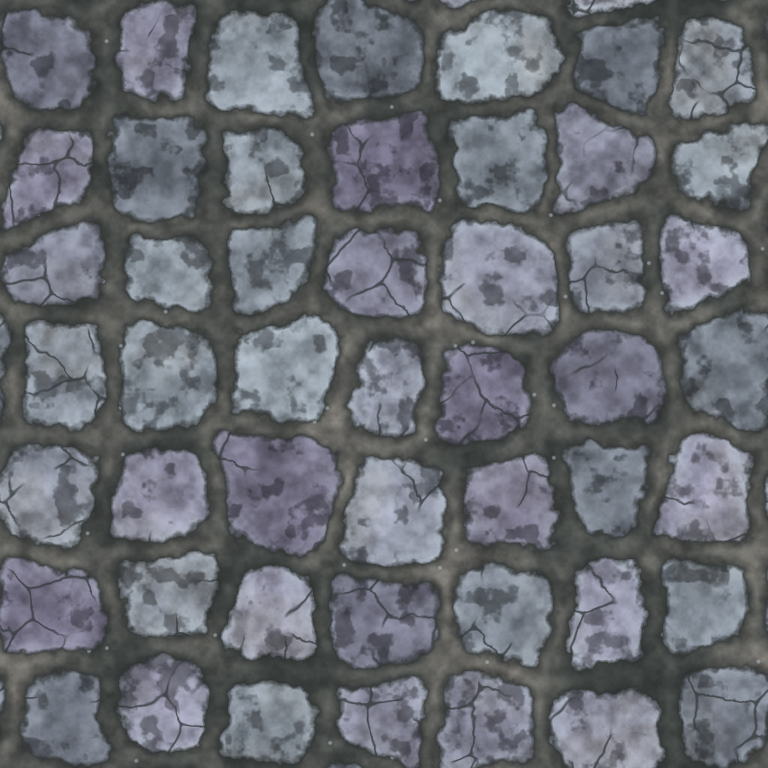
A WebGL 1 fragment shader for this texture:

```glsl
precision highp float;
// Weathered blue-grey cobblestones with frosted rims and cracks, set in dark mortar; tiles seamlessly.
uniform vec2 u_resolution;

const float STONES = 7.0;          // stones per side
const float STONE_JITTER = 0.44;
const float CORNER_SHARPNESS = 17.0;
const float GAP_MIN = 0.060;       // half width of the joints, in stones
const float GAP_MAX = 0.112;
const float OUTLINE_WARP = 0.030;  // in canvas widths
const float RAGGEDNESS = 0.13;
const float CRACK_CELLS = 13.0;
const float CRACK_WIDTH = 0.028;
const float SPECK_CELLS = 48.0;

const vec3 SLATE = vec3(0.405, 0.430, 0.470);
const vec3 PALE = vec3(0.560, 0.600, 0.635);
const vec3 VIOLET_SHIFT = vec3(0.030, -0.012, 0.032);
const vec3 WARM_STAIN = vec3(0.560, 0.560, 0.550);
const vec3 FROST = vec3(0.700, 0.745, 0.790);
const vec3 CRACK = vec3(0.210, 0.230, 0.240);
const vec3 MORTAR_DARK = vec3(0.235, 0.255, 0.248);
const vec3 MORTAR_LIGHT = vec3(0.455, 0.445, 0.425);
const vec3 CONTACT_SHADOW = vec3(0.170, 0.185, 0.185);

vec3 hash3(vec2 p) {
  vec3 q = fract(p.xyx * vec3(0.1031, 0.1030, 0.0973));
  q += dot(q, q.yxz + 33.33);
  return fract((q.xxy + q.yzz) * q.zyx);
}

// Value noise that wraps after one canvas
float noise(vec2 uv, float period, float seed) {
  vec2 p = uv * period;
  vec2 i = floor(p);
  vec2 f = p - i;
  f = f * f * f * (f * (f * 6.0 - 15.0) + 10.0);
  vec2 a = mod(i, period) + seed;
  vec2 b = mod(i + 1.0, period) + seed;
  return mix(mix(hash3(a).x, hash3(vec2(b.x, a.y)).x, f.x),
             mix(hash3(vec2(a.x, b.y)).x, hash3(b).x, f.x), f.y);
}

float fbm(vec2 uv, float period, float seed) {
  float sum = 0.0;
  float amplitude = 0.533;
  for (int i = 0; i < 4; i++) {
    sum += amplitude * noise(uv, period, seed);
    period *= 2.0;
    seed += 17.0;
    amplitude *= 0.5;
  }
  return sum;
}

vec2 site(vec2 cell, float period, float jitter) {
  return cell + 0.5 + jitter * (hash3(mod(cell, period) + 5.0).xy - 0.5);
}

// Wrapping Voronoi: x = rounded distance to the cell border, yz = cell id
vec3 voronoi(vec2 uv, float period, float jitter, float sharpness) {
  vec2 p = uv * period;
  vec2 base = floor(p);
  vec2 home = base;
  vec2 center = base;
  float best = 1e3;
  for (int y = -1; y <= 1; y++) for (int x = -1; x <= 1; x++) {
    vec2 cell = base + vec2(x, y);
    vec2 s = site(cell, period, jitter);
    float dist = dot(s - p, s - p);
    if (dist < best) { best = dist; home = cell; center = s; }
  }
  float sum = 0.0;
  for (int y = -2; y <= 2; y++) for (int x = -2; x <= 2; x++) {
    if (x == 0 && y == 0) continue;
    vec2 s = site(home + vec2(x, y), period, jitter);
    float border = dot(0.5 * (center + s) - p, normalize(s - center));
    sum += exp(-sharpness * border);
  }
  return vec3(-log(max(sum, 1e-30)) / sharpness, mod(home, period));
}

void main() {
  vec2 uv = gl_FragCoord.xy / u_resolution;
  float pixel = STONES / min(u_resolution.x, u_resolution.y);
  float broad = fbm(uv, 5.0, 3.0);
  float mottle = fbm(uv, 22.0, 41.0);
  float fine = fbm(uv, 64.0, 83.0);
  vec2 warp = vec2(fbm(uv, 14.0, 131.0), fbm(uv, 14.0, 197.0)) - 0.5;

  // Stone outline
  vec3 v = voronoi(uv + OUTLINE_WARP * warp, STONES, STONE_JITTER, CORNER_SHARPNESS);
  vec3 kind = hash3(v.yz + 61.0);
  float gap = mix(GAP_MIN, GAP_MAX, kind.z);
  float border = v.x + RAGGEDNESS * (fbm(uv, 52.0, 251.0) - 0.5) * smoothstep(0.0, gap, v.x);
  float inside = border - gap;

  // Stone face: tint, stains, frosted rim, pits
  vec3 stone = mix(SLATE, PALE, kind.x) + VIOLET_SHIFT * smoothstep(0.35, 0.9, kind.y);
  stone = mix(stone, WARM_STAIN, 0.45 * smoothstep(0.48, 0.72, fbm(uv, 11.0, 307.0)) * kind.x);
  stone *= 1.0 + 0.50 * (mottle - 0.5) + 0.42 * (fine - 0.5);
  float rim = exp(-10.0 * max(inside, 0.0)) * smoothstep(0.28, 0.68, 0.5 * (mottle + fine));
  stone = mix(stone, FROST, rim * mix(0.30, 1.0, kind.x));
  float pits = smoothstep(0.57, 0.72, fbm(uv, 36.0, 359.0));
  stone *= 1.0 - 0.34 * pits;

  // Branching cracks on some of the stones
  vec2 crackUv = uv + kind.yz + 0.025 * warp + 0.008 * (fine - 0.5);
  float crackDist = voronoi(crackUv, CRACK_CELLS, 0.95, 45.0).x;
  float cracked = step(0.35, kind.y) * smoothstep(0.44, 0.58, fbm(uv + kind.xy, 12.0, 409.0));
  float crack = 1.0 - smoothstep(0.0, CRACK_WIDTH + pixel, crackDist);
  stone = mix(stone, CRACK, 0.80 * crack * cracked);
  stone = mix(CONTACT_SHADOW, stone, 0.35 + 0.65 * smoothstep(0.0, 0.045, inside));

  // Mortar: lighter along the middle of the joints, shadowed beside the stones
  float closeness = clamp(border / gap, 0.0, 1.0);
  float dust = smoothstep(0.25, 0.75, 0.6 * broad + 0.4 * mottle);
  vec3 mortar = mix(MORTAR_DARK, MORTAR_LIGHT, dust * (1.0 - 0.35 * closeness));
  mortar *= 1.0 + 0.55 * (fine - 0.5);
  mortar = mix(mortar, CONTACT_SHADOW, 0.65 * closeness * closeness);

  // Sparse pale grit in the joints
  vec2 gritCell = floor(uv * SPECK_CELLS);
  vec3 grit = hash3(mod(gritCell, SPECK_CELLS) + 451.0);
  float gritDist = length(fract(uv * SPECK_CELLS) - 0.3 - 0.4 * grit.xy);
  float speck = step(0.94, grit.z) * (1.0 - smoothstep(0.05, 0.18, gritDist));
  mortar = mix(mortar, FROST, 0.55 * speck);

  float coverage = smoothstep(-0.5, 0.5, inside / max(pixel, 0.014));
  gl_FragColor = vec4(mix(mortar, stone, coverage), 1.0);
}
```
